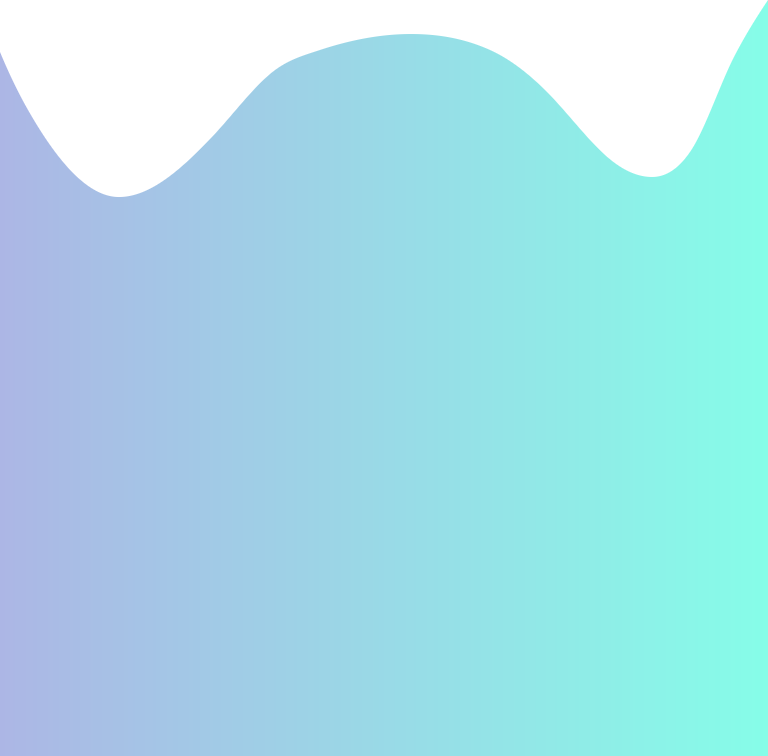
Write a WebGL 2 fragment shader that draws this background.

```glsl
#version 300 es
precision highp float;
// A white sky over a rolling wave filled with a lavender to aqua gradient.
// The crest is a smooth curve of cubic Hermite spans between a few knots;
// its edge is softened by the approximate distance to the curve.

uniform vec2 u_resolution;
out vec4 fragColor;

const vec3 SKY = vec3(1.0);
const vec3 LAVENDER = vec3(0.675, 0.714, 0.898);
const vec3 AQUA = vec3(0.525, 0.992, 0.910);

// Crest knots: position across, height, slope (fractions of the canvas)
const int KNOT_COUNT = 14;
const vec3 KNOTS[KNOT_COUNT] = vec3[KNOT_COUNT](
    vec3(0.0, 0.9312, -2.44),
    vec3(0.0365, 0.8545, -1.78),
    vec3(0.1549, 0.7394, 0.0),
    vec3(0.2760, 0.8188, 1.07),
    vec3(0.3516, 0.9021, 0.86),
    vec3(0.4167, 0.9339, 0.335),
    vec3(0.5352, 0.9550, 0.0),
    vec3(0.6380, 0.9339, -0.457),
    vec3(0.7161, 0.8743, -1.05),
    vec3(0.7878, 0.7950, -0.92),
    vec3(0.8490, 0.7659, 0.0),
    vec3(0.8984, 0.7989, 1.47),
    vec3(0.9570, 0.9272, 1.95),
    vec3(1.0, 1.0, 1.52));

// Height and slope of one cubic Hermite span
vec2 hermiteSpan(vec3 a, vec3 b, float x) {
    float width = b.x - a.x;
    float t = (x - a.x) / width;
    float rise = b.y - a.y;
    float startTangent = a.z * width;
    float endTangent = b.z * width;
    float quadratic = 3.0 * rise - 2.0 * startTangent - endTangent;
    float cubic = startTangent + endTangent - 2.0 * rise;
    float height = a.y + t * (startTangent + t * (quadratic + t * cubic));
    float slope = (startTangent + t * (2.0 * quadratic + 3.0 * t * cubic)) / width;
    return vec2(height, slope);
}

// Height and slope of the whole crest
vec2 crest(float x) {
    vec2 result = vec2(0.0);
    for (int i = 0; i < KNOT_COUNT - 1; i++) {
        if (x >= KNOTS[i].x) result = hermiteSpan(KNOTS[i], KNOTS[i + 1], x);
    }
    return result;
}

void main() {
    vec2 uv = gl_FragCoord.xy / u_resolution;
    float aspect = u_resolution.x / u_resolution.y;

    // Distance above the crest, in canvas heights
    vec2 wave = crest(uv.x);
    float above = (uv.y - wave.x) / length(vec2(1.0, wave.y / aspect));

    // Smooth edge one pixel wide
    float skyCover = clamp(above * u_resolution.y + 0.5, 0.0, 1.0);
    vec3 fill = mix(LAVENDER, AQUA, uv.x);
    fragColor = vec4(mix(fill, SKY, skyCover), 1.0);
}
```
